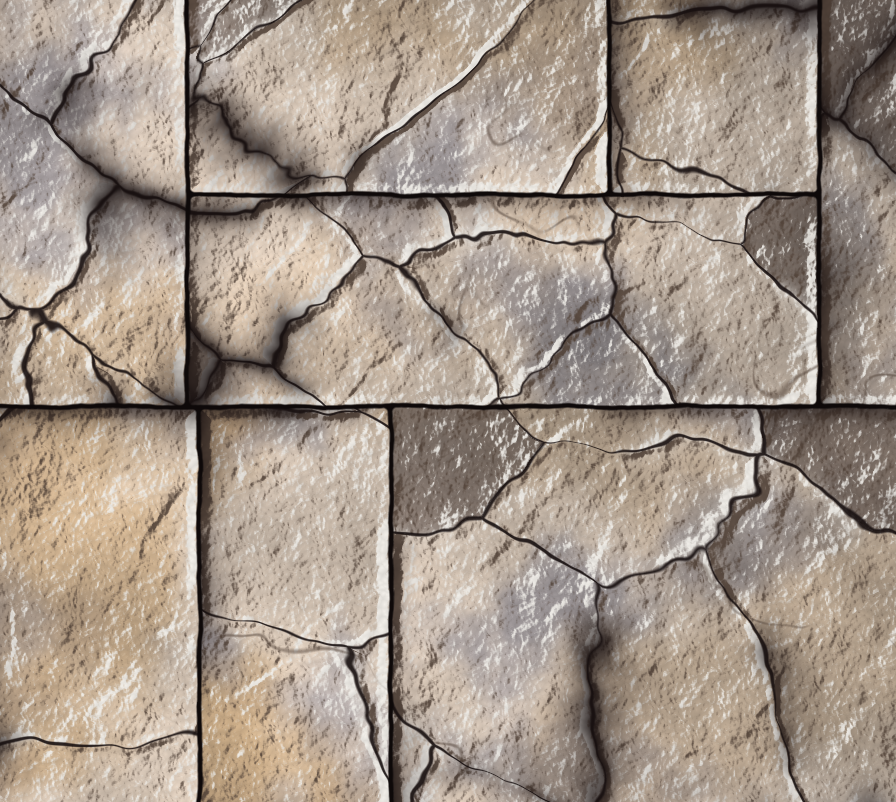
A WebGL 2 fragment shader for this texture:

```glsl
#version 300 es
precision highp float;

uniform vec2 u_resolution;
out vec4 fragColor;

const vec3 PALE  = vec3(0.91, 0.90, 0.88);
const vec3 TAN   = vec3(0.79, 0.73, 0.67);
const vec3 GREY  = vec3(0.59, 0.565, 0.57);
const vec3 OCHRE = vec3(0.68, 0.56, 0.41);
const vec3 BROWN = vec3(0.32, 0.26, 0.22);
const vec3 DARK  = vec3(0.09, 0.06, 0.06);

const vec2  LIGHT = vec2(0.92, -0.38);
const float JOINT_WIDTH = 0.0028;
const float CORNER = 0.008;
const float RIM = 0.017;
const float CRACK_WIDTH = 0.0018;
const float BEVEL = 0.013;
const float RELIEF = 0.0070;
const float PIT_SCALE = 125.0;
const float SAMPLE_STEP = 0.0020;
const mat2  TURN = mat2(0.8, 0.6, -0.6, 0.8);

// Masonry layout: left, bottom, right, top in canvas heights
const int COUNT = 8;
const vec4 BLOCKS[COUNT] = vec4[](
    vec4(-0.04, 0.493, 0.234, 1.04), vec4(0.234, 0.757, 0.760, 1.04),
    vec4(0.760, 0.757, 1.021, 1.04), vec4(1.021, 0.493, 3.00, 1.04),
    vec4(0.234, 0.493, 1.021, 0.757), vec4(-0.04, -0.04, 0.249, 0.493),
    vec4(0.249, -0.04, 0.487, 0.493), vec4(0.487, -0.04, 3.00, 0.493));
// Plate size, slant of the plates, warmth, threshold for rough plates
const vec4 FINISH[COUNT] = vec4[](
    vec4(0.23, 0.3, 0.45, 1.1), vec4(0.25, -0.5, 0.45, 0.8), vec4(0.32, 0.2, 0.55, 1.1),
    vec4(0.24, 0.1, 0.20, 0.8), vec4(0.21, 0.4, 0.22, 0.8), vec4(0.40, 0.2, 0.65, 1.1),
    vec4(0.30, 0.6, 0.75, 1.1), vec4(0.30, 0.4, 0.30, 0.8));

struct Stone { float height; float joint; float crack; float rough; float pit; vec2 lee; int block; };

vec2 hash2(vec2 p) {
    return fract(sin(vec2(dot(p, vec2(127.1, 311.7)), dot(p, vec2(269.5, 183.3)))) * 43758.5);
}

// Layered, turned sines, roughly -1 to 1
float ripple(vec2 p) {
    float sum = 0.0, amp = 0.5;
    for (int i = 0; i < 5; i++) {
        sum += amp * sin(p.x + 1.6 * sin(p.y));
        p = TURN * p * 1.9 + 2.3;
        amp *= 0.55;
    }
    return sum;
}

// Distance to the nearest cellular point
float pits(vec2 p) {
    vec2 cell = floor(p), f = fract(p);
    float d = 2.0;
    for (int k = 0; k < 9; k++) {
        vec2 g = vec2(k % 3, k / 3) - 1.0;
        vec2 r = g + hash2(cell + g) - f;
        d = min(d, dot(r, r));
    }
    return sqrt(d);
}

// Cellular plates: distance to the border, random value of the plate
vec2 plates(vec2 p) {
    vec2 cell = floor(p), f = fract(p), home = vec2(0.0), nearest = vec2(9.0);
    for (int k = 0; k < 9; k++) {
        vec2 g = vec2(k % 3, k / 3) - 1.0;
        vec2 r = g + hash2(cell + g) - f;
        if (dot(r, r) < dot(nearest, nearest)) { nearest = r; home = g; }
    }
    float border = 2.0;
    for (int k = 0; k < 25; k++) {
        vec2 g = home + vec2(k % 5, k / 5) - 2.0;
        vec2 r = g + hash2(cell + g) - f, across = r - nearest;
        if (dot(across, across) > 1e-4)
            border = min(border, dot(0.5 * (nearest + r), normalize(across)));
    }
    return vec2(border, hash2(cell + home + 17.0).x);
}

Stone carve(vec2 p) {
    Stone s;
    s.joint = -9.0;
    float rim = 0.0;
    vec2 worn = p + 0.0022 * vec2(ripple(p * 35.0), ripple(p * 35.0 + 7.0));
    for (int i = 0; i < COUNT; i++) {
        vec2 low = worn - BLOCKS[i].xy, high = BLOCKS[i].zw - worn, d = min(low, high);
        float inside = CORNER - length(max(CORNER - d, 0.0));
        if (inside > s.joint) {
            s.joint = inside; s.block = i;
            s.lee = vec2(low.x, high.y); rim = min(d.x, d.y);
        }
    }
    vec4 finish = FINISH[s.block];
    vec2 q = p - BLOCKS[s.block].xy;
    q.x += finish.y * q.y;
    q = q / finish.x + 13.0 * float(s.block);
    q += 0.10 * vec2(ripple(q * 3.0), ripple(q * 3.0 + 9.0));
    vec2 plate = plates(q);
    s.crack = plate.x * finish.x;
    s.rough = step(finish.w, plate.y);
    float wear = ripple(p * 9.0 + 4.0);
    s.pit = pits(p * PIT_SCALE + 0.7 * ripple(p * 60.0));
    float level = smoothstep(0.0, BEVEL, s.crack) * mix(1.0, 0.4, s.rough) * (1.0 + 0.5 * wear);
    float edge = smoothstep(0.0, RIM, rim) * (1.4 + 1.3 * wear);
    // Long flaked ledges, rolling surface, sandy grain
    float ledge = smoothstep(-0.10, 0.10, ripple(TURN * p * vec2(11.0, 6.0) + float(s.block)));
    s.height = RELIEF * (level + edge + 0.55 * ledge) + 0.0050 * ripple(p * 26.0)
             + mix(0.0012, 0.0024, s.rough) * ripple(p * mix(130.0, 85.0, s.rough))
             - 0.0017 * s.pit;
    return s;
}

void main() {
    vec2 p = gl_FragCoord.xy / u_resolution.y;
    float soft = 1.2 / u_resolution.y;
    vec2 e = vec2(SAMPLE_STEP, 0.0);
    Stone s = carve(p);
    vec2 slope = (vec2(carve(p + e.xy).height, carve(p + e.yx).height) - s.height) / SAMPLE_STEP;
    float lit = -dot(slope, LIGHT);
    vec2 seeded = p + 3.7 * float(s.block);

    // Mineral tints and broad stains
    vec3 color = mix(TAN, GREY, smoothstep(-0.1, 0.7, ripple(seeded * 9.0)));
    color = mix(color, OCHRE, FINISH[s.block].z * smoothstep(-0.2, 0.6, ripple(seeded * 6.0 + 5.0)));
    color = mix(color, mix(BROWN, GREY, 0.35), 0.75 * s.rough);
    color *= 1.0 + 0.20 * ripple(seeded * 5.0 + 8.0);

    // Relief and pale wash along worn rims
    float wash = exp(-s.crack / 0.010) * smoothstep(-0.1, 0.6, ripple(p * 11.0 + 3.0));
    color = mix(color, PALE, 0.65 * wash);
    color = mix(color, PALE, 0.95 * smoothstep(0.05, 0.65, lit));
    color = mix(color, BROWN, 0.9 * smoothstep(0.08, 0.85, -lit));
    color *= 1.05 - 0.10 * s.pit;

    // Shade falling on the left and upper sides of each block
    vec2 fall = exp(-max(s.lee, 0.0) / vec2(0.022, 0.016));
    color = mix(color, DARK, 0.75 * max(fall.x, fall.y) * smoothstep(-0.5, 0.5, ripple(p * 7.0 + 2.0)));

    // Hairlines, shadowed hollows, cracks and joints
    float hair = 1.0 - smoothstep(0.0, 0.025, abs(ripple(seeded * 5.0 + 1.0)));
    color = mix(color, BROWN, 0.5 * hair * smoothstep(0.2, 0.6, ripple(p * 8.0 + 11.0)));
    float hollow = exp(-s.crack / 0.024) * smoothstep(0.05, 0.6, ripple(p * 6.0 + 20.0));
    color = mix(color, DARK, 0.9 * hollow);
    float width = CRACK_WIDTH * (1.0 + 0.8 * ripple(p * 15.0));
    color = mix(color, DARK, 0.9 * (1.0 - smoothstep(width - soft, width + soft, s.crack)));
    color = mix(DARK * 0.6, color, smoothstep(JOINT_WIDTH - soft, JOINT_WIDTH + soft, s.joint));
    fragColor = vec4(color, 1.0);
}
```
